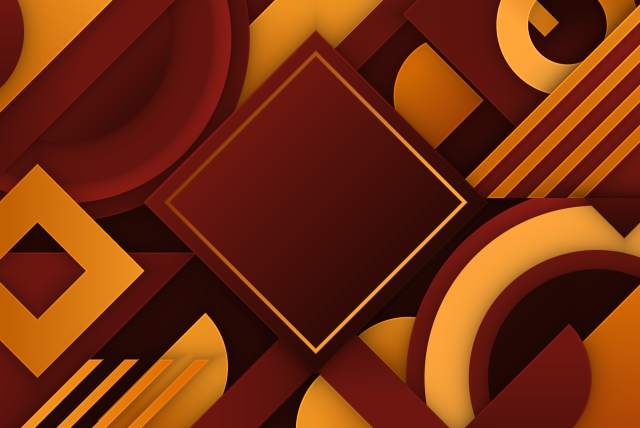
Give the GLSL for this background, as a WebGL 1 fragment shader.

```glsl
precision highp float;
// Layered paper-cut geometry in maroon and orange: diamonds, discs, rings and
// diagonal bars. Each shape is a signed distance, painted back to front with
// a soft shadow, a linear gradient and a thin bright rim.
uniform vec2 u_resolution;

const float HEIGHT = 5.12;         // design units over the canvas height
const vec2 MIDDLE = vec2(3.84, 2.56);
const float SHADOW = 0.28;
const float SHADOW_SIZE = 0.11;
const float RIM_WIDTH = 0.008;
const float DIAGONAL = 0.7071;
const vec3 DARK = vec3(0.165, 0.035, 0.02);
const vec3 WINE = vec3(0.31, 0.06, 0.04);
const vec3 MAROON = vec3(0.43, 0.088, 0.06);
const vec3 RED = vec3(0.57, 0.115, 0.085);
const vec3 RUST = vec3(0.62, 0.25, 0.02);
const vec3 ORANGE = vec3(0.76, 0.38, 0.015);
const vec3 AMBER = vec3(0.94, 0.58, 0.13);
const vec3 GOLD = vec3(1.0, 0.65, 0.23);

float disc(vec2 p, vec2 c, float r) { return length(p - c) - r; }

float diamond(vec2 p, vec2 c, float r) {
  p = abs(p - c);
  return (p.x + p.y - r) * DIAGONAL;
}

// Diagonal strip between two values of a coordinate x + y or x - y.
float strip(float v, float a, float b) { return max(a - v, v - b) * DIAGONAL; }

// Four equal diagonal strips.
float stripes(float v, float start, float period, float width) {
  v -= start + 0.5 * width;
  float i = clamp(floor(v / period + 0.5), 0.0, 3.0);
  return (abs(v - i * period) - 0.5 * width) * DIAGONAL;
}

vec3 ramp(vec3 a, vec3 b, float v, float from, float to) {
  return mix(a, b, clamp((v - from) / (to - from), 0.0, 1.0));
}

// Paints one shape over the layers below it.
vec3 layer(vec3 below, float d, vec3 paint, float rim) {
  float aa = 0.7 * HEIGHT / u_resolution.y;
  below *= 1.0 - SHADOW * exp(-max(d, 0.0) / SHADOW_SIZE);
  float line = 1.0 - smoothstep(0.0, aa + RIM_WIDTH, abs(d + RIM_WIDTH));
  paint += rim * line * paint;
  return mix(paint, below, smoothstep(-aa, aa, d));
}

vec3 topLeft(vec3 c, vec2 p, float s) {
  vec2 hub = vec2(0.8, 0.45);
  float above = p.y - 1.6;
  c = layer(c, max((s - 3.3) * DIAGONAL, above), MAROON * 0.85, 0.0);
  c = layer(c, max(strip(s, 3.3, 4.6), above), ramp(ORANGE, AMBER, p.y, 1.3, 0.1), 0.2);
  c = layer(c, max(strip(s, 4.6, 5.13), above), MAROON * 0.9, 0.1);
  c = layer(c, disc(p, hub, 2.2), mix(WINE, MAROON, 0.4), 0.2);
  c = layer(c, disc(p, hub, 1.98), RED, 0.0);
  c = layer(c, disc(p, hub, 1.76), mix(WINE, MAROON, 0.7), 0.0);
  c = layer(c, disc(p, hub, 1.26), ramp(MAROON * 0.85, WINE * 0.8, s, 2.1, 2.9), 0.0);
  c = layer(c, strip(s, 1.36, 2.11), ramp(WINE, MAROON, p.x, -0.3, 1.0), 0.1);
  c = layer(c, (s - 1.36) * DIAGONAL, ramp(ORANGE, AMBER, p.x - p.y, -1.3, 1.5), 0.2);
  return layer(c, disc(p, vec2(-0.64, 0.38), 0.94), ramp(WINE, MAROON, p.y, 1.0, 0.0), 0.0);
}

vec3 topRight(vec3 c, vec2 p, float s, float t) {
  vec2 hub = vec2(6.8, 0.3);
  float hole = disc(p, hub, 0.47);
  float fan = max(disc(p, vec2(5.45, 1.15), 0.73), max(t - 4.6, s - 7.0) * DIAGONAL);
  c = layer(c, fan, ramp(RUST, ORANGE * 1.08, s, 7.1, 5.8), 0.2);
  c = layer(c, max(strip(s, 5.0, 7.75), (4.66 - t) * DIAGONAL), MAROON * 0.87, 0.25);
  c = layer(c, hole, ramp(WINE, DARK, p.y, 0.8, 0.1), 0.0);
  float chip = max(strip(s, 6.0, 6.97), strip(t, 6.09, 6.43));
  c = layer(c, max(chip, hole), ramp(ORANGE, AMBER, p.x, 6.7, 6.3), 0.1);
  c = layer(c, max(disc(p, hub, 0.85), -hole), ramp(GOLD, ORANGE, t, 5.9, 7.4), 0.15);
  // Striped panel.
  float panel = max((7.72 - s) * DIAGONAL, p.y - 2.37);
  c = layer(c, panel, ramp(RED, MAROON, p.y, 0.6, 2.4), 0.0);
  return layer(c, max(panel, stripes(s, 7.72, 0.48, 0.21)), ramp(ORANGE * 1.04, AMBER, p.y, 1.8, -0.8), 0.3);
}

vec3 bottomRight(vec3 c, vec2 p, float s, float t) {
  vec2 hub = vec2(7.15, 4.52);
  float ceiling = 2.37 - p.y;
  float petal = max(disc(p, vec2(4.9, 4.7), 0.91), (0.27 - t) * DIAGONAL);
  c = layer(c, petal, ramp(ORANGE, AMBER, p.y, 4.4, 3.7), 0.2);
  c = layer(c, max(disc(p, hub, 2.28), ceiling), ramp(RED, MAROON, p.y, 2.4, 3.8), 0.1);
  c = layer(c, disc(p, hub, 2.06), GOLD, 0.0);
  c = layer(c, disc(p, hub, 1.53), MAROON, 0.0);
  c = layer(c, disc(p, hub, 1.3), DARK * 0.85, 0.0);
  float wedge = max(max(4.63 - t, s - 10.33) * DIAGONAL, ceiling);
  c = layer(c, wedge, ramp(DARK, WINE, p.y, 2.9, 2.3), 0.0);
  c = layer(c, (11.07 - s) * DIAGONAL, ramp(ORANGE * 1.1, RUST * 1.1, p.y, 3.5, 5.1), 0.25);
  float dome = max(disc(p, vec2(6.18, 4.52), 0.91), (10.69 - s) * DIAGONAL);
  return layer(c, dome, ramp(MAROON, WINE, p.y, 4.2, 5.5), 0.2);
}

vec3 bottomLeft(vec3 c, vec2 p, float s, float t) {
  c = layer(c, max((s - 5.39) * DIAGONAL, 3.02 - p.y), ramp(MAROON, WINE, s, 3.9, 6.2), 0.25);
  vec2 hub = vec2(0.46, 3.24);
  float frame = max(diamond(p, hub, 1.28), -diamond(p, hub, 0.58));
  c = layer(c, frame, ramp(ORANGE, AMBER, p.x, 0.1, 1.8), 0.15);
  float dome = max(disc(p, vec2(1.83, 4.39), 0.91), (6.21 - s) * DIAGONAL);
  c = layer(c, dome, ramp(ORANGE, AMBER, t, -3.3, -1.9), 0.15);
  float bars = max(stripes(s, 5.38, 0.425, 0.17), 4.3 - p.y);
  c = layer(c, bars, ramp(AMBER, ORANGE * 1.15, p.x, 0.5, 2.0), 0.1);
  // Crossing bands below the centre.
  c = layer(c, max(strip(s, 7.4, 8.22), 3.6 - p.y), ramp(MAROON, WINE, p.x, 2.4, 4.2), 0.1);
  float petal = max(disc(p, vec2(4.46, 5.15), 0.91), (t + 0.64) * DIAGONAL);
  c = layer(c, petal, ramp(AMBER, ORANGE, p.x, 3.8, 4.8), 0.2);
  return layer(c, max(strip(t, -0.64, 0.27), 3.6 - p.y), ramp(WINE, MAROON, p.y, 3.9, 4.7), 0.1);
}

vec3 centrepiece(vec3 c, vec2 p, float s, float t) {
  vec2 hub = vec2(3.79, 2.42);
  c = layer(c, diamond(p, hub, 2.06), ramp(MAROON, DARK, s, 4.0, 8.2), 0.3);
  vec3 trim = ramp(RUST * 0.9, GOLD, s + 0.25 * t, 4.4, 8.2);
  float inner = diamond(p, hub, 1.75);
  c = mix(trim, c, smoothstep(-0.01, 0.01, inner - 0.045));
  vec3 fill = ramp(MAROON * 1.08, DARK, s, 4.0, 8.3);
  return mix(fill, c, smoothstep(-0.01, 0.01, inner));
}

void main() {
  // Design space has y pointing down; s and t run along the two diagonals.
  vec2 p = (gl_FragCoord.xy - 0.5 * u_resolution) / u_resolution.y * HEIGHT;
  p = MIDDLE + vec2(p.x, -p.y);
  float s = p.x + p.y, t = p.x - p.y;
  vec3 c = ramp(WINE, DARK, p.y, -0.5, 2.6);
  c = topLeft(c, p, s);
  c = topRight(c, p, s, t);
  c = bottomRight(c, p, s, t);
  c = bottomLeft(c, p, s, t);
  gl_FragColor = vec4(centrepiece(c, p, s, t), 1.0);
}
```
